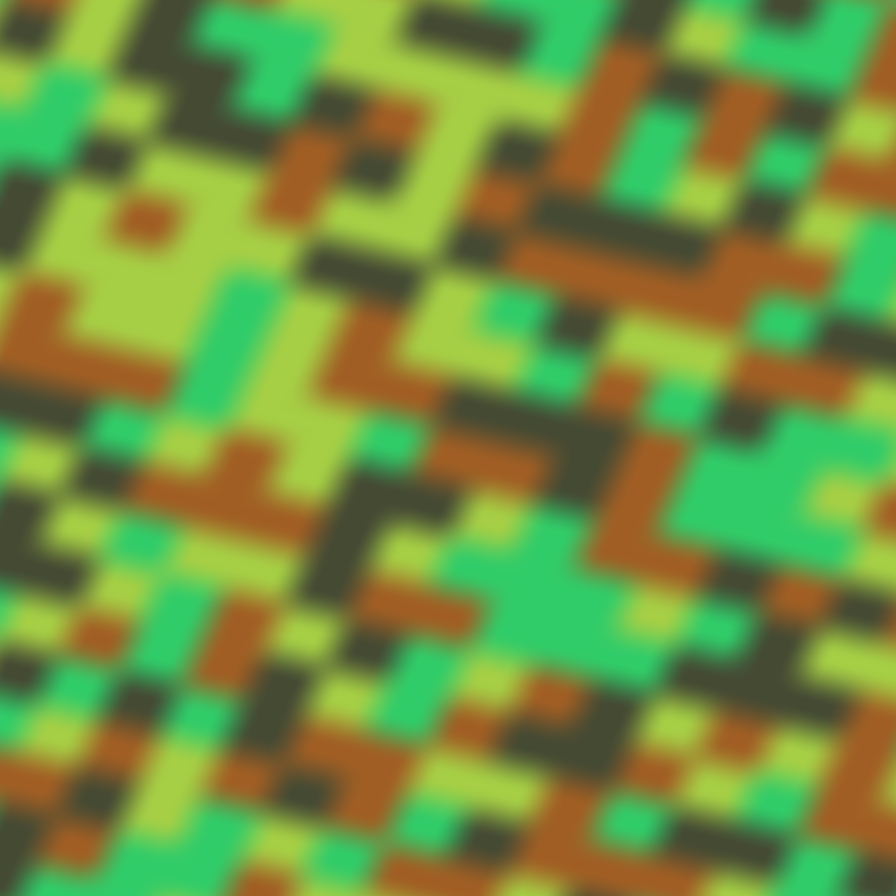
A three.js fragment shader for this pattern:

```glsl
varying vec2 vUv;

#define STEP_ACROSS vec2(0.0687, -0.0168)
#define STEP_UP vec2(0.0237, 0.0540)
#define ORIGIN vec2(0.573, 0.473)
#define BLEND_WIDTH vec2(0.74, 0.90)
#define SEED 17.0
#define LIME vec3(0.65, 0.81, 0.27)
#define GREEN vec3(0.19, 0.80, 0.41)
#define RUST vec3(0.63, 0.37, 0.14)
#define DARK vec3(0.27, 0.29, 0.20)
// Cumulative shares of lime, green and rust; dark takes the rest
#define SHARES vec3(0.28, 0.56, 0.77)

float hash(vec2 p) {
  return fract(sin(dot(p + SEED, vec2(127.1, 311.7))) * 43758.5453);
}

// Each lattice cell takes one of four flat colours
vec3 cellColor(vec2 cell) {
  float pick = hash(cell);
  vec3 color = mix(LIME, GREEN, step(SHARES.x, pick));
  color = mix(color, RUST, step(SHARES.y, pick));
  return mix(color, DARK, step(SHARES.z, pick));
}

// Canvas position to skewed lattice coordinates, cell centres at integers
vec2 toLattice(vec2 p) {
  vec2 a = STEP_ACROSS;
  vec2 b = STEP_UP;
  p -= ORIGIN;
  return vec2(p.x * b.y - p.y * b.x, a.x * p.y - a.y * p.x) / (a.x * b.y - a.y * b.x);
}

void main() {
  vec2 lattice = toLattice(vUv);
  vec2 cell = floor(lattice);

  // Soft borders halfway between neighbouring cell centres
  vec2 halfWidth = 0.5 * BLEND_WIDTH;
  vec2 blend = smoothstep(0.5 - halfWidth, 0.5 + halfWidth, lattice - cell);

  vec3 lower = mix(cellColor(cell), cellColor(cell + vec2(1.0, 0.0)), blend.x);
  vec3 upper = mix(cellColor(cell + vec2(0.0, 1.0)), cellColor(cell + 1.0), blend.x);
  gl_FragColor = vec4(mix(lower, upper, blend.y), 1.0);
}
```
